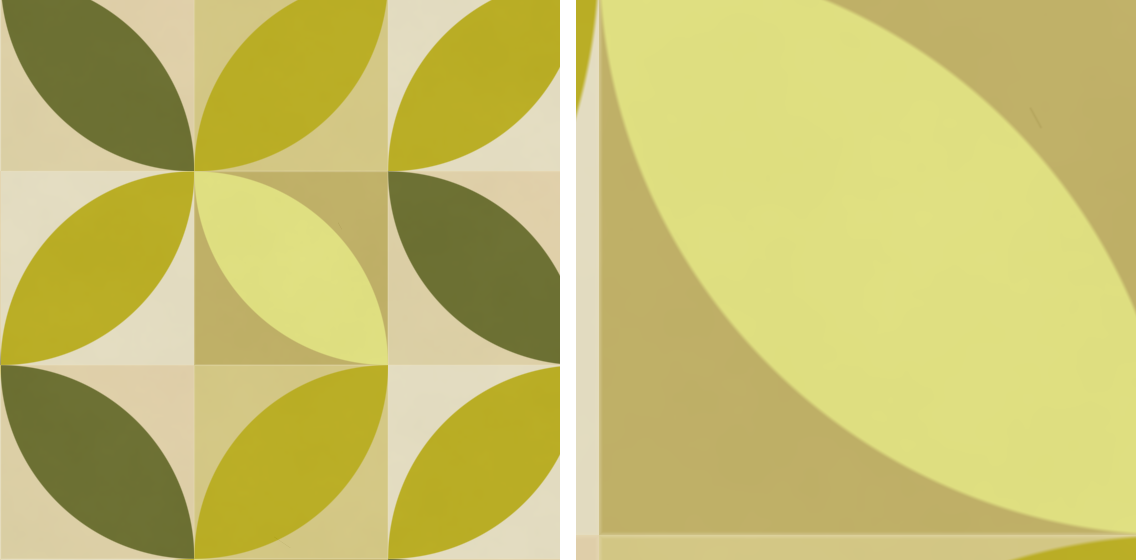
Left, the full canvas; right, a detail of the centre.
Reproduce this pattern procedurally as a three.js fragment shader.

```glsl
varying vec2 vUv;

const vec2 GRID_ORIGIN = vec2(0.001, 0.002);
const float TILE_SIZE = 0.346;
const float EDGE_SOFTNESS = 0.0016;
const float SEAM_WIDTH = 0.0024;

const vec3 OLIVE = vec3(0.425, 0.440, 0.200);
const vec3 MUSTARD = vec3(0.728, 0.680, 0.146);
const vec3 LIME = vec3(0.875, 0.875, 0.505);
const vec3 BEIGE = vec3(0.868, 0.812, 0.655);
const vec3 KHAKI = vec3(0.828, 0.780, 0.520);
const vec3 TAN = vec3(0.750, 0.690, 0.405);
const vec3 CREAM = vec3(0.889, 0.862, 0.755);
const vec3 SEAM = vec3(0.920, 0.880, 0.740);

float hash(vec2 p) {
  return fract(sin(dot(p, vec2(127.1, 311.7))) * 43758.5453);
}

float valueNoise(vec2 p) {
  vec2 i = floor(p);
  vec2 f = fract(p);
  f = f * f * (3.0 - 2.0 * f);
  float low = mix(hash(i), hash(i + vec2(1.0, 0.0)), f.x);
  float high = mix(hash(i + vec2(0.0, 1.0)), hash(i + vec2(1.0, 1.0)), f.x);
  return mix(low, high, f.y);
}

float layeredNoise(vec2 p) {
  float sum = 0.0;
  float weight = 0.5;
  for (int i = 0; i < 4; i++) {
    sum += weight * (valueNoise(p) - 0.5);
    p = p * 2.3 + 7.1;
    weight *= 0.6;
  }
  return sum;
}

// Overlap of two unit circles centred on opposite tile corners
float leafDistance(vec2 p) {
  return max(length(p - vec2(0.0, 1.0)), length(p - vec2(1.0, 0.0))) - 1.0;
}

float segmentDistance(vec2 p, vec2 a, vec2 b) {
  vec2 along = b - a;
  float t = clamp(dot(p - a, along) / dot(along, along), 0.0, 1.0);
  return length(p - a - along * t);
}

float fill(float distanceToEdge, float softness) {
  return 1.0 - smoothstep(-softness, softness, distanceToEdge);
}

float scratch(vec2 p, vec2 a, vec2 b) {
  return fill(segmentDistance(p, a, b) - 0.0005, 0.001);
}

void main() {
  vec2 grid = (vUv - GRID_ORIGIN) / TILE_SIZE;
  vec2 cell = floor(grid);
  vec2 local = fract(grid);

  // Tile kinds repeat every three columns and two rows
  float column = mod(cell.x, 3.0);
  bool oddRow = mod(cell.y, 2.0) > 0.5;
  bool middleColumn = abs(column - 1.0) < 0.5;
  bool isLime = oddRow && middleColumn;
  bool isOlive = oddRow ? column > 1.5 : column < 0.5;

  vec3 leafColor = isLime ? LIME : isOlive ? OLIVE : MUSTARD;
  vec3 ground = isLime ? TAN : isOlive ? BEIGE : middleColumn ? KHAKI : CREAM;

  // Beige warms towards its upper right corner
  float warmth = isOlive ? local.x + local.y - 1.0 : 0.0;
  ground += warmth * vec3(0.012, 0.000, 0.012);

  // Pale seams lie beneath the leaves
  vec2 toSeam = min(local, 1.0 - local) * TILE_SIZE;
  float seam = fill(min(toSeam.x, toSeam.y) - 0.5 * SEAM_WIDTH, EDGE_SOFTNESS);
  vec3 color = mix(ground, SEAM, 0.4 * seam);

  // Olive and lime leaves lean the other way
  vec2 leafPoint = local;
  if (isLime || isOlive) leafPoint.x = 1.0 - leafPoint.x;
  float leaf = fill(leafDistance(leafPoint) * TILE_SIZE, EDGE_SOFTNESS);
  color = mix(color, leafColor, leaf);

  // Faint print mottling and fine scratches
  color += 0.018 * layeredNoise(vUv * 9.0);
  float marks = scratch(vUv, vec2(0.490, 0.041), vec2(0.518, 0.022));
  marks += scratch(vUv, vec2(0.604, 0.602), vec2(0.610, 0.591));
  color -= 0.045 * marks;

  gl_FragColor = vec4(color, 1.0);
}
```
